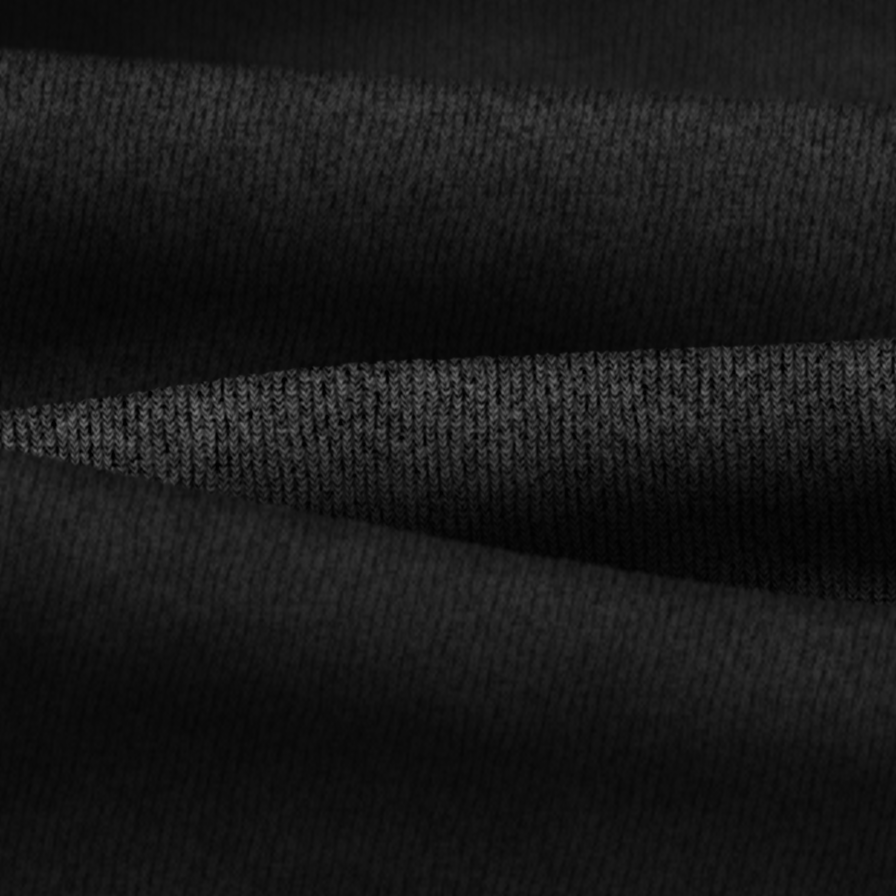
Write a WebGL 1 fragment shader that draws this texture.

```glsl
precision highp float;

uniform vec2 u_resolution;

float hash(vec2 p) {
  p = fract(p * vec2(0.1031, 0.1137));
  p += dot(p, p.yx + 33.33);
  return fract((p.x + p.y) * p.x * 7.31 + p.y * 13.7);
}

float valueNoise(vec2 p) {
  vec2 cell = floor(p);
  vec2 f = fract(p);
  f = f * f * (3.0 - 2.0 * f);
  float low = mix(hash(cell), hash(cell + vec2(1.0, 0.0)), f.x);
  float high = mix(hash(cell + vec2(0.0, 1.0)), hash(cell + 1.0), f.x);
  return mix(low, high, f.y);
}

float cloud(vec2 p) {
  float sum = 0.0;
  float weight = 0.55;
  for (int i = 0; i < 3; i++) {
    sum += weight * valueNoise(p);
    p = p * 2.03 + 17.1;
    weight *= 0.5;
  }
  return sum;
}

// Knitted columns of slanted stitches, centred near zero
float knit(vec2 p, vec2 density, float lean, float sharpness) {
  float warp = (cloud(p * 14.0) - 0.48) * 0.012;
  float column = (p.x - lean * p.y + warp) * density.x;
  float across = abs(fract(column) - 0.5) * 2.0;
  float rows = p.y * density.y + across * 0.9;
  float rib = smoothstep(0.0, 0.65, across) - 0.62;
  float stitch = sin(6.2832 * rows) * smoothstep(0.05, 0.5, across);
  float fibre = valueNoise(p * vec2(310.0, 260.0)) - 0.5;
  float fleck = valueNoise(p * vec2(150.0, 125.0) + 41.0) - 0.5;
  return rib * mix(0.32, 0.65, sharpness) + stitch * 0.30 * sharpness
       + fibre * mix(0.45, 1.15, sharpness) + fleck * 0.55;
}

// Cloth brightness from the lit crest down into the shadow
float falloff(float depth, float crest, float shadow, float start, float end) {
  return mix(crest, shadow, smoothstep(start, end, depth));
}

float below(float edge, float y, float softness) {
  return smoothstep(-softness, softness, edge - y);
}

float weave(float light, float texture) {
  return max(light * (1.0 + texture), 0.0);
}

float topEdge(float x) {
  return 0.945 - 0.074 * x + 0.012 * x * x;
}

float middleEdge(float x) {
  return 0.542 + 0.080 * x + 0.035 * smoothstep(0.0, 0.45, x) * (1.0 - x);
}

float frontEdge(float x) {
  return 0.501 - 0.215 * x + 0.037 * x * x * x;
}

float backCloth(vec2 p) {
  float light = mix(0.045, 0.115, smoothstep(0.0, 0.65, p.x));
  light *= mix(1.0, 0.78, smoothstep(0.93, 1.0, p.y));
  return weave(light, 0.45 * knit(p, vec2(76.0, 110.0), 0.05, 0.0));
}

float topFold(vec2 p) {
  float depth = topEdge(p.x) - p.y;
  float reach = mix(0.27, 0.30, p.x);
  float light = falloff(depth, 0.150, 0.030, 0.015, reach);
  light *= mix(0.78, 1.0, smoothstep(0.0, 0.025, depth));
  float bounce = smoothstep(0.10, 0.0, p.y - middleEdge(p.x));
  light += 0.045 * bounce * smoothstep(0.5, 0.0, p.x);
  light += 0.020 * smoothstep(0.55, 1.0, p.x) * smoothstep(0.04, 0.16, depth);
  return weave(light, 0.9 * knit(p, vec2(76.0, 115.0), 0.18, 0.3));
}

float middleFold(vec2 p) {
  float depth = middleEdge(p.x) - p.y;
  float reach = mix(0.23, 0.19, p.x);
  float crest = mix(0.185, 0.160, smoothstep(0.55, 1.0, p.x));
  float light = falloff(depth, crest, 0.022, 0.025, reach);
  light *= mix(0.72, 1.0, smoothstep(0.0, 0.02, depth));
  float rim = smoothstep(0.05, 0.0, p.y - frontEdge(p.x));
  light += 0.045 * rim * smoothstep(0.7, 1.0, p.x);
  return weave(light, 1.15 * knit(p, vec2(72.0, 140.0), -0.06, 1.0));
}

float frontFold(vec2 p) {
  float depth = frontEdge(p.x) - p.y;
  float light = falloff(depth, 0.130, 0.040, 0.03, 0.25);
  light *= mix(0.75, 1.0, smoothstep(0.0, 0.035, depth));
  light += 0.030 * smoothstep(0.17, 0.0, p.y);
  return weave(light, 0.75 * knit(p, vec2(70.0, 105.0), 0.22, 0.1));
}

void main() {
  vec2 p = gl_FragCoord.xy / u_resolution;
  float fuzz = (valueNoise(vec2(p.x * 180.0, 3.0)) - 0.5) * 0.003;

  // Layers from the farthest cloth to the nearest
  float light = backCloth(p);
  light = mix(light, topFold(p), below(topEdge(p.x) + fuzz, p.y, 0.006));
  light = mix(light, middleFold(p), below(middleEdge(p.x) + fuzz, p.y, 0.002));
  light = mix(light, frontFold(p), below(frontEdge(p.x) + fuzz, p.y, 0.004));

  // Broad uneven wear
  light *= 0.82 + 0.38 * cloud(p * vec2(9.0, 15.0) + 5.0);
  gl_FragColor = vec4(vec3(light + 0.006), 1.0);
}
```
